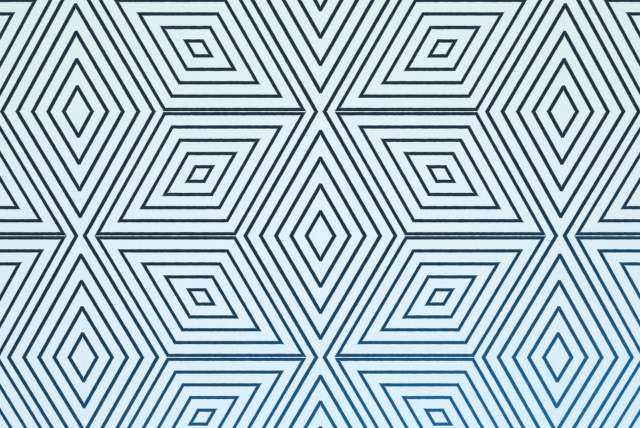
Give the GLSL for this pattern, as a Shadertoy shader.

```glsl
// Geometric lattice of nested outlines: upright diamonds chained in staggered
// columns, with slanted rhombi filling the gaps between them. Each outline is
// the nearest ring of a folded distance; a cool sheen tints the lower right.

// Lengths are fractions of the canvas height
const float COLUMN = 0.5605;        // distance between diamond columns
const float ROW = 0.2871;           // half the height of a diamond
const float LAST_RING = 4.0;        // five rings per shape, from zero
const float COS30 = 0.8660254;
const float TAN30 = 0.5773503;

const vec3 PAPER_TOP = vec3(0.885, 0.945, 0.965);
const vec3 PAPER_LOW = vec3(0.865, 0.945, 0.995);
const vec3 INK_DARK = vec3(0.125, 0.200, 0.245);
const vec3 INK_BLUE = vec3(0.110, 0.400, 0.620);

float hash21(vec2 p) {
    vec3 q = fract(vec3(p.xyx) * 0.1031);
    q += dot(q, q.yzx + 33.33);
    return fract((q.x + q.y) * q.z);
}

float valueNoise(vec2 p) {
    vec2 cell = floor(p);
    vec2 f = fract(p);
    f = f * f * (3.0 - 2.0 * f);
    float low = mix(hash21(cell), hash21(cell + vec2(1.0, 0.0)), f.x);
    float high = mix(hash21(cell + vec2(0.0, 1.0)), hash21(cell + 1.0), f.x);
    return mix(low, high, f.y);
}

// Radius of the ring nearest to distance d
float nearestRing(float d, float first, float spacing) {
    return first + spacing * clamp(round((d - first) / spacing), 0.0, LAST_RING);
}

// Signed distance to the strokes of the upright diamonds
float diamondLines(vec2 p, float first, float spacing, float halfWidth) {
    float column = round(p.x / COLUMN);
    float y = p.y - ROW * mod(column, 2.0);
    vec2 q = abs(vec2(p.x - column * COLUMN, y - 2.0 * ROW * round(y / (2.0 * ROW))));
    float d = q.x * COS30 + q.y * 0.5;
    float radius = nearestRing(d, first, spacing);
    float tip = q.y - 2.0 * radius - 0.8 * halfWidth;   // blunts the sharp ends
    return max(abs(d - radius) - halfWidth, tip);
}

// Signed distance to the strokes of the slanted rhombi
float rhombusLines(vec2 p, float first, float spacing, float halfWidth) {
    vec2 size = vec2(COLUMN, ROW);
    vec2 cell = floor(p / size);
    vec2 q = p - (cell + 0.5) * size;
    float lean = 1.0 - 2.0 * mod(cell.x + cell.y, 2.0);
    float d = max(abs(q.y), abs(q.x + lean * q.y * TAN30) * COS30);
    return abs(d - nearestRing(d, first, spacing)) - halfWidth;
}

void mainImage(out vec4 fragColor, in vec2 fragCoord) {
    vec2 uv = fragCoord / iResolution.xy;
    vec2 canvas = (fragCoord - 0.5 * iResolution.xy) / iResolution.y;

    // Mild perspective: repeats shrink toward the bottom
    vec2 p = canvas - vec2(0.001, -0.051);
    p /= 1.0 + 0.038 * p.y;

    // Line work with slightly uneven printed edges
    float diamonds = diamondLines(p, 0.0283, 0.0309, 0.0040);
    float rhombi = rhombusLines(p, 0.0168, 0.0305, 0.0036);
    float wear = (valueNoise(canvas * 160.0) - 0.5) * 0.0006;
    float edge = 0.9 / iResolution.y;
    float ink = 1.0 - smoothstep(-edge, edge, min(diamonds, rhombi) + wear);

    // Cool light grows toward the lower right
    float sheen = smoothstep(0.65, 1.35, 1.0 - uv.y + 0.35 * uv.x);
    vec3 paper = mix(PAPER_TOP, PAPER_LOW, smoothstep(0.1, 1.0, 1.0 - uv.y));
    paper *= 1.0 - 0.03 * dot(canvas, canvas);
    vec3 line = mix(INK_DARK, INK_BLUE, sheen);

    // Fine surface grain
    float grain = (valueNoise(canvas * 300.0) - 0.5) * 0.018;
    fragColor = vec4(mix(paper, line, ink) + grain, 1.0);
}
```
